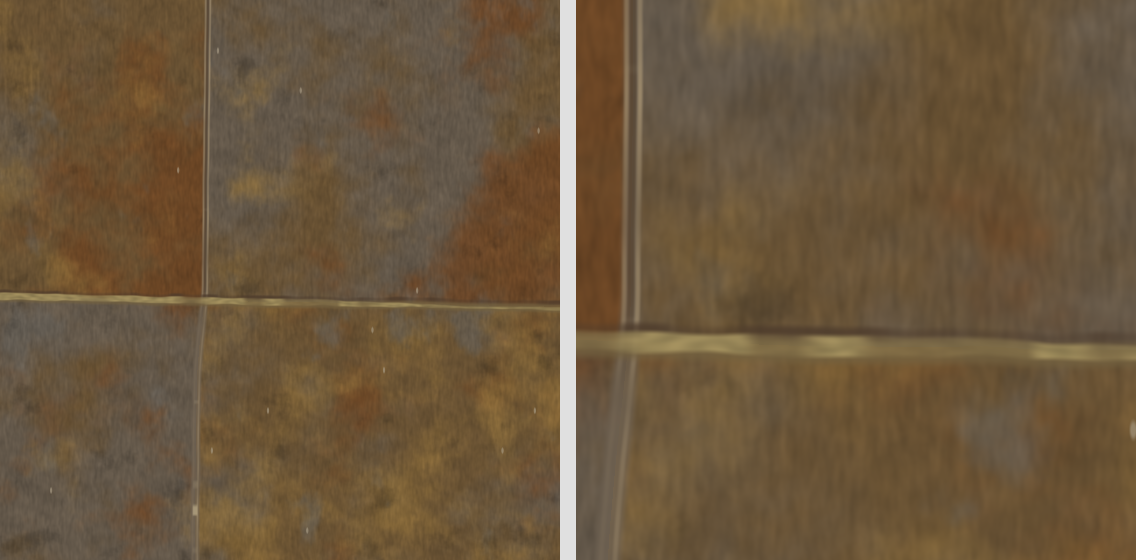
Left: the whole. Right: its middle third, enlarged.
Give the GLSL for this texture, as a Shadertoy shader.

```glsl
// Weathered slate floor tiles in rust, ochre and grey, meeting at worn pale grout seams.

vec2 hash2(vec2 p) {
    p = vec2(dot(p, vec2(127.1, 311.7)), dot(p, vec2(269.5, 183.3)));
    return fract(sin(p) * 43758.5);
}

float gradDot(vec2 cell, vec2 offset, vec2 f) {
    return dot(hash2(cell + offset) * 2.0 - 1.0, f - offset);
}

float gradientNoise(vec2 p) {
    vec2 i = floor(p), f = p - i;
    vec2 w = f * f * f * (f * (f * 6.0 - 15.0) + 10.0);
    return mix(mix(gradDot(i, vec2(0, 0), f), gradDot(i, vec2(1, 0), f), w.x),
               mix(gradDot(i, vec2(0, 1), f), gradDot(i, vec2(1, 1), f), w.x), w.y);
}

float fbm(vec2 p) {
    float sum = 0.0, amp = 0.75;
    for (int i = 0; i < 5; i++) {
        sum += amp * gradientNoise(p);
        p = mat2(1.6, 1.2, -1.2, 1.6) * p + 7.3;
        amp *= 0.55;
    }
    return sum;
}

// Soft line of the given half width around d = 0
float line(float d, float halfWidth, float soft) {
    return 1.0 - smoothstep(halfWidth - soft, halfWidth + soft, abs(d));
}

// Stone colour; rel is the position from the seam crossing
vec3 stone(vec2 uv, vec2 rel) {
    float right = step(0.0, rel.x), upper = step(0.0, rel.y);
    float across = fract(rel.x / 0.64);
    vec2 q = uv + vec2(right * 5.3, upper * 9.1);
    float fine = fbm(q * 19.0);

    // Each tile leans towards its own mineral
    float slateBias = mix(mix(0.34, -0.12, right), mix(-0.08, 0.27, right), upper)
                    - upper * 0.3 * smoothstep(0.35, 1.0, across);
    float rustBias = upper * (0.5 * smoothstep(0.35, 0.95, across) - 0.5 * rel.y) - 0.12;
    float ochreBias = mix(-0.22, 0.06, right * (1.0 - upper))
                    + 0.25 * upper * (1.0 - right) * smoothstep(0.14, 0.0, uv.x);

    float slate = smoothstep(-0.2, 0.35, fbm(q * 4.0 + 3.0) + slateBias + 0.2 * fine);
    float rust = smoothstep(-0.1, 0.4, fbm(q * 5.0 + 17.0) + rustBias + 0.2 * fine);
    float ochre = smoothstep(-0.1, 0.45, fbm(q * 6.0 + 31.0) + ochreBias + 0.2 * fine);
    float blue = smoothstep(0.2, 0.5, fbm(q * vec2(8.0, 6.0) + 47.0));

    vec3 col = mix(vec3(0.41, 0.32, 0.2), vec3(0.39, 0.345, 0.29), slate);
    col = mix(col, vec3(0.42, 0.26, 0.13), rust * 0.8);
    col = mix(col, vec3(0.54, 0.42, 0.22), ochre * 0.7);
    col = mix(col, vec3(0.4, 0.385, 0.36), blue * 0.55);

    // Mottling and fine upright fibres
    float fibre = gradientNoise(q * vec2(150.0, 42.0)) + 0.6 * gradientNoise(q * vec2(240.0, 90.0));
    col *= 1.0 + 0.13 * fine + 0.14 * fibre;
    col *= 1.0 - 0.16 * smoothstep(0.15, 0.5, fbm(q * 13.0 + 61.0));
    return col;
}

void mainImage(out vec4 fragColor, in vec2 fragCoord) {
    vec2 uv = fragCoord / iResolution.xy;
    float px = 1.0 / iResolution.y;
    float soft = max(px, 0.0012);

    // Slightly crooked seams
    float seamX = 0.348 + 0.01 * uv.y + 0.013 * smoothstep(0.3, 0.5, uv.y)
                + 0.0015 * gradientNoise(vec2(uv.y * 14.0, 2.5));
    float seamY = 0.471 - 0.019 * uv.x + 0.003 * gradientNoise(vec2(uv.x * 16.0, 5.5));
    vec2 rel = uv - vec2(seamX, seamY);
    vec3 col = stone(uv, rel);

    // Scattered pale flecks
    vec2 grid = uv * 14.0, cell = floor(grid), rnd = hash2(cell + 3.0);
    vec2 fleck = (grid - cell - 0.25 - 0.5 * rnd.yx) / vec2(0.035, 0.09);
    col = mix(col, vec3(0.66, 0.61, 0.52), 0.65 * step(0.95, rnd.x) * smoothstep(1.2, 0.4, length(fleck)));

    // Upright seam: twin hairlines above, a blurred grey band below
    float above = smoothstep(-0.04, 0.04, rel.y);
    float wearV = 0.65 + 0.6 * gradientNoise(vec2(uv.y * 22.0, 8.5));
    col = mix(col, vec3(0.43, 0.38, 0.32), 0.75 * line(rel.x, mix(0.0075, 0.005, above), 0.003));
    col = mix(col, vec3(0.31, 0.24, 0.17), 0.6 * above * line(rel.x, 0.002, soft));
    col = mix(col, vec3(0.65, 0.57, 0.44), wearV * mix(0.15, 0.7, above) * line(rel.x + 0.004, 0.0013, soft));
    col = mix(col, vec3(0.66, 0.58, 0.45), wearV * mix(0.55, 0.85, above) * line(rel.x - 0.0042, 0.0014, soft));
    float bead = smoothstep(0.3, 0.5, gradientNoise(vec2(uv.y * 30.0, 19.5)));
    col = mix(col, vec3(0.74, 0.68, 0.54), 0.7 * bead * line(rel.x, 0.004, 0.002));

    // Level seam: chipped dark upper lip and broken cream grout, thinning to the right
    float chips = gradientNoise(vec2(uv.x * 32.0, 12.5));
    float thin = smoothstep(0.55, 0.8, uv.x);
    float lip = line(rel.y - 0.006 - 0.003 * chips, 0.0045, 0.0025);
    col = mix(col, vec3(0.3, 0.23, 0.17), lip * (0.35 + 0.4 * smoothstep(-0.1, 0.3, chips)));
    col = mix(col, vec3(0.45, 0.38, 0.25), 0.75 * line(rel.y + 0.003, 0.007, 0.0035));
    float patches = smoothstep(-0.2, 0.2, gradientNoise(vec2(uv.x * 19.0, 23.5)) + 0.15 - 0.3 * smoothstep(0.3, 0.6, uv.x));
    float groutWidth = mix(0.0058, 0.0022, thin) + 0.002 * chips;
    float grout = line(rel.y + 0.004 * thin, groutWidth, 0.002);
    vec3 cream = vec3(0.62, 0.55, 0.36) * (1.0 + 0.25 * gradientNoise(uv * vec2(60.0, 180.0)));
    col = mix(col, cream, grout * mix(0.25, 0.9, max(patches, 0.5 * thin)));

    fragColor = vec4(clamp(col, 0.0, 1.0), 1.0);
}
```
